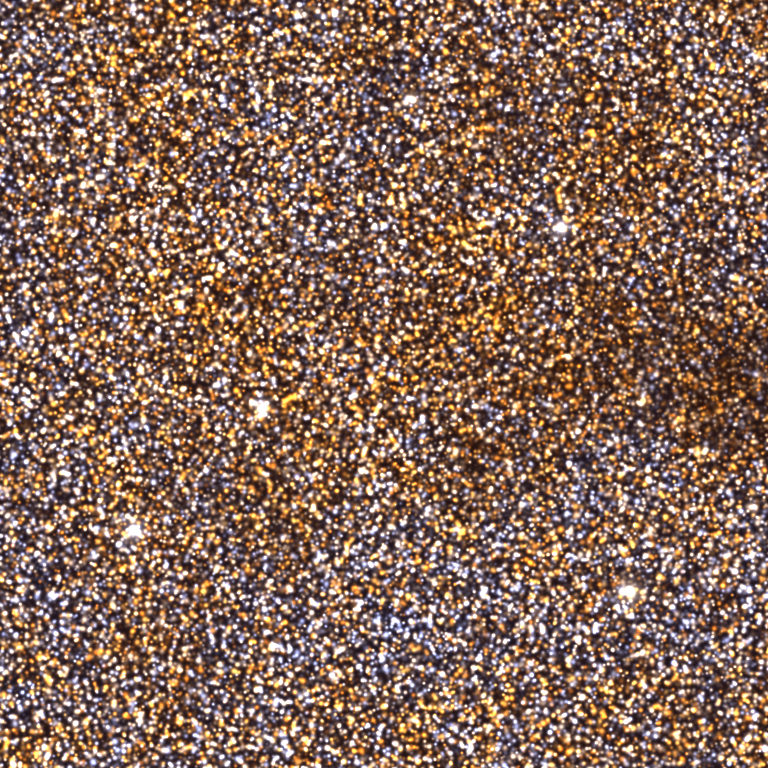
A WebGL 2 fragment shader for this texture:

```glsl
#version 300 es
precision highp float;
// Dense field of tiny amber, cream and blue stars over dark dusty space.
uniform vec2 u_resolution;
out vec4 outColor;

// Integer hash: three random values per cell and seed
vec3 hash3(vec2 cell, int seed) {
    uvec3 v = uvec3(ivec3(ivec2(cell), seed) + 1000);
    v = v * 1664525u + 1013904223u;
    v.x += v.y * v.z; v.y += v.z * v.x; v.z += v.x * v.y;
    v ^= v >> 16u;
    v.x += v.y * v.z; v.y += v.z * v.x; v.z += v.x * v.y;
    return vec3(v >> 8u) / 16777216.0;
}

float valueNoise(vec2 p, int seed) {
    vec2 i = floor(p), f = fract(p);
    f = f * f * (3.0 - 2.0 * f);
    float low = mix(hash3(i, seed).x, hash3(i + vec2(1, 0), seed).x, f.x);
    float high = mix(hash3(i + vec2(0, 1), seed).x, hash3(i + vec2(1, 1), seed).x, f.x);
    return mix(low, high, f.y);
}

vec3 starTint(float pick, float shade) {
    vec3 amber = mix(vec3(1.0, 0.52, 0.10), vec3(1.0, 0.76, 0.36), shade);
    vec3 cream = mix(vec3(1.0, 0.84, 0.66), vec3(0.98, 0.92, 0.84), shade);
    vec3 blue = mix(vec3(0.64, 0.72, 1.0), vec3(0.82, 0.85, 0.94), shade);
    return pick < 0.40 ? amber : pick < 0.72 ? cream : blue;
}

// One jittered layer of soft round stars
vec3 starLayer(vec2 uv, float density, float warmth, int seed) {
    vec2 p = uv * density, home = floor(p);
    vec3 light = vec3(0.0);
    for (int y = -1; y <= 1; y++) {
        for (int x = -1; x <= 1; x++) {
            vec2 cell = home + vec2(x, y);
            vec3 place = hash3(cell, seed);
            vec3 look = hash3(cell, seed + 50);
            vec2 d = p - cell - place.xy;
            float radius = mix(0.30, 0.46, look.z);
            float power = mix(0.08, 1.40, place.z * place.z);
            light += starTint(look.x - warmth, look.y) * power * exp(-dot(d, d) / (radius * radius));
        }
    }
    return light;
}

void main() {
    vec2 uv = gl_FragCoord.xy / min(u_resolution.x, u_resolution.y);

    // Broad dust patches, with a brown lane at the right
    float patches = 0.6 * valueNoise(uv * 5.0, 1) + 0.4 * valueNoise(uv * 13.0, 2);
    float clumps = valueNoise(uv * 38.0, 3);
    vec2 laneOffset = (uv - vec2(1.02, 0.52)) / vec2(0.34, 0.11);
    float lane = exp(-dot(laneOffset, laneOffset));
    float warmth = 0.35 * (patches - 0.5) + 0.30 * (clumps - 0.5) + 0.22 * lane;

    // Dark ground and two sizes of grain
    vec3 color = mix(vec3(0.11, 0.08, 0.13), vec3(0.15, 0.07, 0.05), clamp(0.5 + 2.0 * warmth, 0.0, 1.0));
    float gain = 1.0 + 0.25 * (valueNoise(uv * 8.0, 4) - 0.5) - 0.32 * lane;
    color += gain * starLayer(uv, 116.0, warmth, 5);
    color += gain * 0.95 * starLayer(uv, 162.0, warmth, 6);

    // Faint diagonal streak
    vec2 along = vec2(0.12, 0.08), from = uv - vec2(0.89, 0.70);
    float t = clamp(dot(from, along) / dot(along, along), 0.0, 1.0);
    float streak = smoothstep(0.0035, 0.0005, length(from - along * t));
    color += vec3(0.50, 0.36, 0.24) * streak * t;

    // A few large bright stars with halos
    for (int i = 0; i < 7; i++) {
        vec3 place = hash3(vec2(i, 7), 8);
        float d = length(uv - place.xy);
        float size = mix(0.5, 1.0, place.z);
        float core = smoothstep(0.010, 0.003, d / size);
        float halo = 0.55 * exp(-d * d / (0.00025 * size * size));
        vec3 tint = starTint(fract(place.z * 7.0), 0.7);
        color = mix(color, mix(tint, vec3(1.0), 0.5), core) + tint * halo;
    }

    outColor = vec4(clamp(color, 0.0, 1.0), 1.0);
}
```
